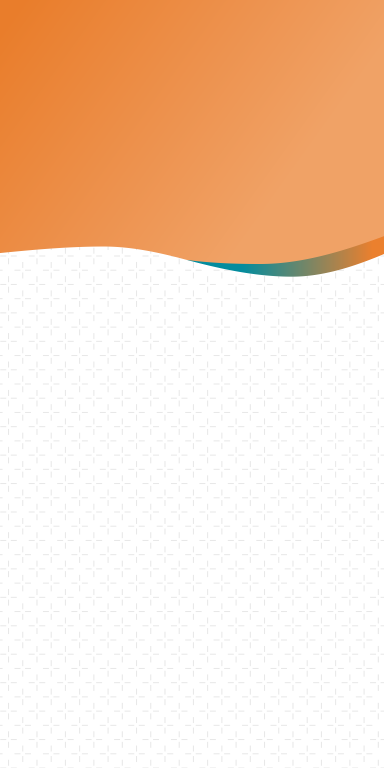
Give the GLSL for this background, as a Shadertoy shader.

```glsl
// A warm orange gradient panel ends in a flowing wave above a teal ribbon,
// over white paper with a staggered grid of faint open crosses.
// Waves are cubic Hermite curves y(x); lines use analytic pixel coverage.

const vec3 PAPER = vec3(1.0);
const vec3 CROSS_GREY = vec3(0.905);
const vec3 ORANGE_DEEP = vec3(0.914, 0.490, 0.168);
const vec3 ORANGE_MID = vec3(0.930, 0.577, 0.314);
const vec3 ORANGE_PALE = vec3(0.941, 0.635, 0.400);
const vec3 TEAL = vec3(0.010, 0.550, 0.620);
const vec3 RIBBON_ORANGE = vec3(0.920, 0.500, 0.180);

const float SPLIT_X = 0.487;    // where the ribbon leaves the panel
const float GRID_CELLS = 27.0;  // half periods of the crosses per width

// Cubic through points a and b, given the slope at each
float hermite(float x, vec2 a, vec2 b, float slopeA, float slopeB) {
    float w = b.x - a.x;
    float t = (x - a.x) / w;
    float s = 1.0 - t;
    return a.y * s * s * (1.0 + 2.0 * t) + b.y * t * t * (3.0 - 2.0 * t)
         + w * t * s * (slopeA * s - slopeB * t);
}

// Share of a pixel centred on x that lies inside [lo, hi]
float coverage(float x, float lo, float hi, float px) {
    return clamp((min(x + 0.5 * px, hi) - max(x - 0.5 * px, lo)) / px, 0.0, 1.0);
}

// Filled side above a curve, measured downwards
float above(float y, float edge, float px) {
    return clamp((edge - y) / px + 0.5, 0.0, 1.0);
}

float panelEdge(float x) {
    vec2 crest = vec2(0.27, 0.642);
    vec2 split = vec2(SPLIT_X, 0.677);
    vec2 trough = vec2(0.677, 0.6875);
    if (x < crest.x) return hermite(x, vec2(0.0, 0.659), crest, -0.10, 0.0);
    if (x < split.x) return hermite(x, crest, split, 0.0, 0.27);
    if (x < trough.x) return hermite(x, split, trough, 0.13, 0.0);
    return hermite(x, trough, vec2(1.0, 0.615), 0.0, -0.37);
}

float ribbonEdge(float x) {
    vec2 trough = vec2(0.76, 0.7205);
    if (x < trough.x) return hermite(x, vec2(SPLIT_X, 0.677), trough, 0.27, 0.0);
    return hermite(x, trough, vec2(1.0, 0.6615), 0.0, -0.42);
}

// Four short strokes around an empty centre
float openCross(vec2 p, float px) {
    const float GAP = 0.16, REACH = 0.58, HALF_WIDTH = 0.035;
    vec2 d = abs(p);
    float horizontal = coverage(d.x, GAP, REACH, px)
                     * coverage(p.y, -HALF_WIDTH, HALF_WIDTH, px);
    float vertical = coverage(d.y, GAP, REACH, px)
                   * coverage(p.x, -HALF_WIDTH, HALF_WIDTH, px);
    return max(horizontal, vertical);
}

// Two interleaved square grids form the staggered layout
float crossGrid(vec2 p, float px) {
    vec2 g = p * GRID_CELLS - vec2(0.6, 0.0);
    float cellPx = px * GRID_CELLS;
    return max(openCross(mod(g + 1.0, 2.0) - 1.0, cellPx),
               openCross(mod(g, 2.0) - 1.0, cellPx));
}

vec3 panelColor(vec2 p) {
    float t = dot(p, vec2(0.81, 0.58));
    vec3 c = mix(ORANGE_DEEP, ORANGE_MID, clamp((t - 0.05) / 0.51, 0.0, 1.0));
    return mix(c, ORANGE_PALE, clamp((t - 0.56) / 0.32, 0.0, 1.0));
}

void mainImage(out vec4 fragColor, in vec2 fragCoord) {
    // Canvas widths, measured from the top left
    float px = 1.0 / iResolution.x;
    vec2 p = vec2(fragCoord.x, iResolution.y - fragCoord.y) * px;

    // Paper with crosses
    vec3 color = mix(PAPER, CROSS_GREY, crossGrid(p, px));

    // Ribbon, teal turning orange to the right
    float ribbonMask = above(p.y, ribbonEdge(p.x), px) * step(SPLIT_X, p.x);
    vec3 ribbon = mix(TEAL, RIBBON_ORANGE, clamp((p.x - 0.63) / 0.34, 0.0, 1.0));
    color = mix(color, ribbon, ribbonMask);

    // Orange panel
    color = mix(color, panelColor(p), above(p.y, panelEdge(p.x), px));

    fragColor = vec4(color, 1.0);
}
```
